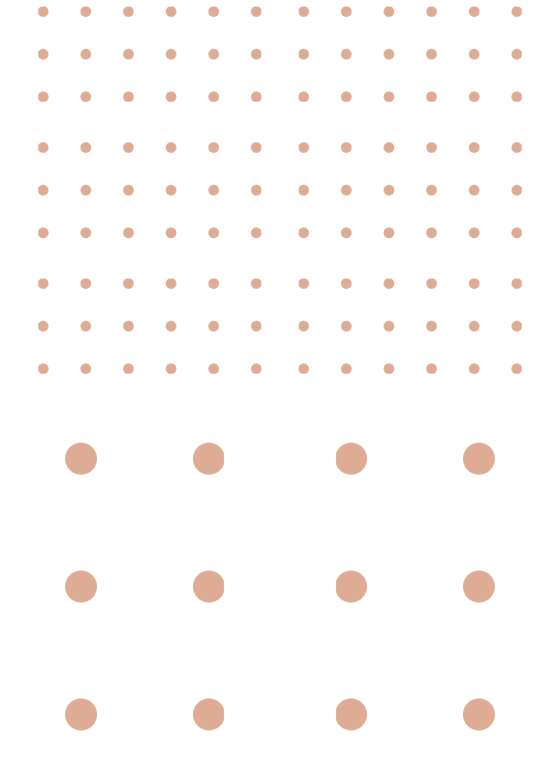
Top, the full canvas; bottom, a detail of the centre.
Give the GLSL for this pattern, as a WebGL 1 fragment shader.

```glsl
precision highp float;
// Clay-coloured dots on white: two by three blocks, each six dots wide and three high.
// Coordinates are folded first to a block and then to a dot; a disc is drawn there,
// trimmed slightly flat where it meets the rim of its block.

uniform vec2 u_resolution;

// Signed distance to the nearest dot, on a sheet 516 units high centred at zero.
float dotGrid(vec2 p) {
    // Nearest block: two columns either side of the centre, three rows around it
    vec2 block = vec2(clamp(floor(p.x / 357.5), -1.0, 0.0) + 0.5,
                      clamp(floor(p.y / 186.6 + 0.5), -1.0, 1.0));
    vec2 local = p - block * vec2(357.5, 186.6);

    // Nearest dot inside the block
    vec2 cell = vec2(clamp(floor(local.x / 58.5), -3.0, 2.0) + 0.5,
                     clamp(floor(local.y / 58.5 + 0.5), -1.0, 1.0));
    float disc = length(local - cell * 58.5) - 7.3;

    // Block rim; the middle row of blocks keeps its full height
    vec2 halfSize = vec2(153.1, 65.3 + 1.5 * (1.0 - abs(block.y)));
    vec2 rim = abs(local) - halfSize;
    return max(disc, max(rim.x, rim.y));
}

void main() {
    float unitsPerPixel = 516.0 / u_resolution.y;
    vec2 p = (gl_FragCoord.xy - 0.5 * u_resolution) * unitsPerPixel;

    // The grid sits a little below the middle of the sheet
    float distanceToDot = dotGrid(p + vec2(0.0, 3.0));
    float coverage = clamp(0.5 - distanceToDot / (1.15 * unitsPerPixel), 0.0, 1.0);

    vec3 paper = vec3(1.0);
    vec3 clay = vec3(0.87, 0.67, 0.58);
    gl_FragColor = vec4(mix(paper, clay, coverage), 1.0);
}
```
